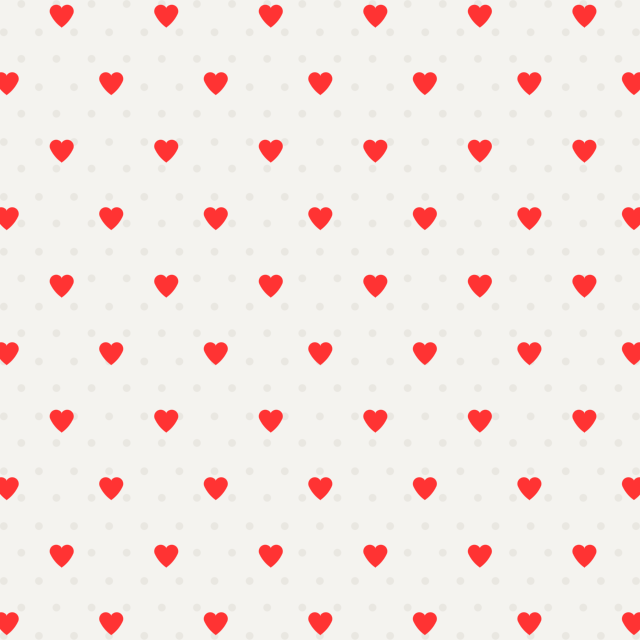
Reproduce this pattern procedurally as a WebGL 2 fragment shader.

```glsl
#version 300 es
precision highp float;

uniform vec2 u_resolution;
out vec4 fragColor;

// Offset from the nearest point of a grid with the given origin and spacing
vec2 gridOffset(vec2 p, vec2 origin, vec2 spacing) {
    return (fract((p - origin) / spacing + 0.5) - 0.5) * spacing;
}

// Heart: a round lobe blending into a wider arc that runs down to the tip
float heartDistance(vec2 p) {
    p.x = abs(p.x);
    vec2 lobe = vec2(0.0086, 0.0);
    if (dot(p - lobe, vec2(0.4226, 0.9063)) > 0.0) {
        return length(p - lobe) - 0.01016;
    }
    return length(p - vec2(-0.03007, 0.01802)) - 0.05281;
}

float coverage(float dist, float pixel) {
    return 1.0 - smoothstep(-0.75 * pixel, 0.75 * pixel, dist);
}

void main() {
    vec2 p = gl_FragCoord.xy / u_resolution.y;
    float pixel = 1.0 / u_resolution.y;

    vec3 paper = vec3(0.957, 0.951, 0.936);
    vec3 dotGrey = vec3(0.912, 0.906, 0.882);
    vec3 heartRed = vec3(1.0, 0.2, 0.2);

    // Two interleaved grids of pale dots
    vec2 dotSpacing = vec2(0.05488, 0.08574);
    float dots = min(length(gridOffset(p, vec2(0.0333, 0.9938), dotSpacing)),
                     length(gridOffset(p, vec2(0.0059, 0.9496), dotSpacing))) - 0.006;

    // Two interleaved grids of hearts
    vec2 heartSpacing = vec2(0.16335, 0.21094);
    float hearts = min(heartDistance(gridOffset(p, vec2(0.0964, 0.9824), heartSpacing)),
                       heartDistance(gridOffset(p, vec2(0.1738, 0.8769), heartSpacing)));

    vec3 color = mix(paper, dotGrey, coverage(dots, pixel));
    color = mix(color, heartRed, coverage(hearts, pixel));
    fragColor = vec4(color, 1.0);
}
```
